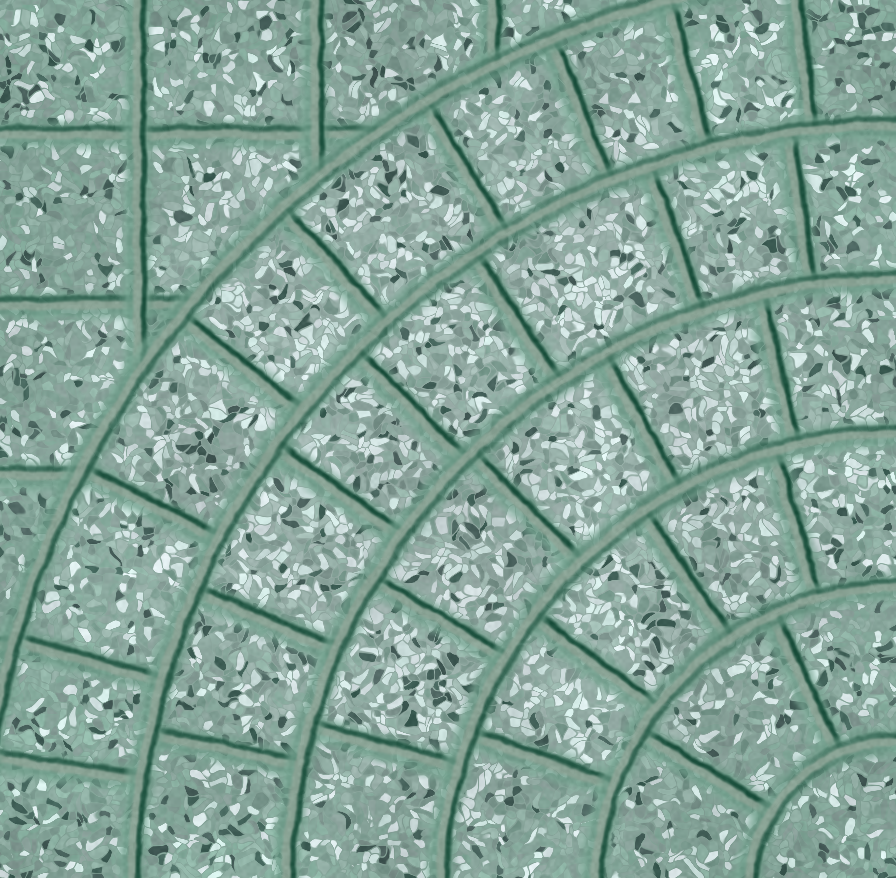
This texture is drawn by a WebGL 2 fragment shader. Its source:

```glsl
#version 300 es
precision highp float;
// Terrazzo paving: fan of concentric stone rings set into a square grid, with green joints.
uniform vec2 u_resolution;
out vec4 fragColor;

#define FAN_CENTRE vec2(1.0026, -0.0156)
#define RING_STEP 0.1719
#define RING_INSET 0.0040
#define GRID_STEP vec2(0.1980, 0.1900)
#define GRID_ORIGIN vec2(0.1530, 0.8294)
#define SHADOW_DIR vec2(0.87, 0.50)
#define CHIP_SCALE 102.0

const vec3 STONE = vec3(0.61, 0.71, 0.68);
const vec3 GREY  = vec3(0.50, 0.61, 0.575);
const vec3 PALE  = vec3(0.82, 0.89, 0.885);
const vec3 FLINT = vec3(0.27, 0.38, 0.355);
const vec3 MOSS  = vec3(0.44, 0.62, 0.545);
const vec3 DEEP  = vec3(0.09, 0.30, 0.225);
const vec3 RIDGE = vec3(0.55, 0.64, 0.585);

// Joint angles in degrees, ring by ring, measured upward from the left
const float JOINTS[27] = float[](
  31.4, 65.4,
  20.1, 36.8, 55.8, 74.0,
  15.6, 30.6, 45.6, 61.0, 76.8,
  11.9, 23.1, 35.4, 44.7, 56.1, 70.9, 81.6,
  8.4, 15.8, 27.3, 38.6, 47.8, 58.9, 67.7, 75.4, 83.4);
const int FIRST[6] = int[](0, 2, 6, 11, 18, 27);

vec3 hash3(vec2 p) {
  vec3 q = fract(vec3(p.xyx) * vec3(0.1031, 0.1030, 0.0973));
  q += dot(q, q.yxz + 33.33);
  return fract((q.xxy + q.yzz) * q.zyx);
}

float noise(vec2 p) {
  vec2 i = floor(p), f = fract(p);
  f = f * f * (3.0 - 2.0 * f);
  return mix(mix(hash3(i).x, hash3(i + vec2(1, 0)).x, f.x),
             mix(hash3(i + vec2(0, 1)).x, hash3(i + vec2(1, 1)).x, f.x), f.y);
}

// Irregular stone chips: the nearest cell sets the colour, cell borders stay matrix
vec3 terrazzo(vec2 p, float richness) {
  vec2 g = p * CHIP_SCALE + 1.2 * vec2(noise(p * 60.0), noise(p * 60.0 + 31.0));
  vec2 cell = floor(g);
  float near1 = 9.0, near2 = 9.0;
  vec3 id = vec3(0);
  for (int j = -1; j <= 1; j++) {
    for (int i = -1; i <= 1; i++) {
      vec2 c = cell + vec2(i, j);
      vec3 h = hash3(c + 7.0);
      vec2 o = c + 0.1 + 0.8 * h.xy - g;
      float turn = 6.283 * h.z;
      float d = length(o) * (1.0 + 0.35 * sin(2.0 * atan(o.y, o.x) + turn));
      if (d < near1) { near2 = near1; near1 = d; id = hash3(c + 91.0); }
      else near2 = min(near2, d);
    }
  }
  vec3 base = mix(mix(MOSS, STONE, 0.55), STONE, richness);
  vec3 chip = mix(base, GREY, step(id.x, 0.36));
  chip = mix(chip, FLINT, step(id.x, 0.10));
  chip = mix(chip, PALE, step(0.86 - 0.20 * richness, id.x));
  chip += 0.10 * (id.y - 0.5) + 0.035 * (id.z - 0.5) * vec3(1, -0.5, 0.3);
  return mix(base * 0.94, chip, smoothstep(0.02, 0.22, near2 - near1));
}

// Raised joint: mossy shoulder, shaded flank and grey crown; n points to positive d
vec3 joint(vec3 col, float d, vec2 n) {
  float a = abs(d);
  float side = sign(d) * dot(n, SHADOW_DIR);
  float shoulder = 1.0 - smoothstep(0.009, 0.022, a);
  float flank = smoothstep(0.001, 0.005, a) * (1.0 - smoothstep(0.008, 0.013, a));
  float crown = 1.0 - smoothstep(0.002, 0.007, a);
  col = mix(col, MOSS + 0.05 * max(-side, 0.0), 0.72 * shoulder);
  col = mix(col, DEEP, flank * clamp(0.30 + 0.72 * side, 0.10, 0.95));
  return mix(col, RIDGE, 0.85 * crown);
}

void main() {
  vec2 p = gl_FragCoord.xy / u_resolution.x;
  vec2 q = p - FAN_CENTRE;
  float r = length(q);
  float theta = atan(q.y, -q.x);
  float wobble = 0.0030 * (noise(p * 45.0) - 0.5) + 0.0016 * (noise(p * 140.0) - 0.5);

  // Stone surface, richer in chips near the middle
  float richness = 1.0 - smoothstep(0.22, 0.62, length(p - vec2(0.53, 0.50)));
  vec3 col = terrazzo(p, richness);
  col *= 0.95 + 0.10 * noise(p * 9.0);

  float ring = (r + RING_INSET) / RING_STEP;
  int band = int(floor(ring));
  if (band >= 6) {
    // Square grid outside the fan
    vec2 d = (fract((p - GRID_ORIGIN) / GRID_STEP + 0.5) - 0.5) * GRID_STEP;
    col = joint(col, d.y + wobble, vec2(0, 1));
    col = joint(col, d.x + wobble, vec2(1, 0));
  } else if (band >= 1) {
    // Nearest radial joint in this ring
    float d = 1.0;
    for (int i = FIRST[band - 1]; i < FIRST[band]; i++) {
      float s = r * sin(theta - radians(JOINTS[i]));
      if (abs(s) < abs(d)) d = s;
    }
    col = joint(col, d + wobble, vec2(sin(theta), cos(theta)));
  }

  // Concentric joints lie over the radial ones
  float arc = clamp(floor(ring + 0.5), 1.0, 6.0);
  col = joint(col, r - arc * RING_STEP + RING_INSET + wobble, q / r);

  // Fine grain
  col += 0.05 * (noise(p * 260.0) - 0.5);
  fragColor = vec4(clamp(col, 0.0, 1.0), 1.0);
}
```
